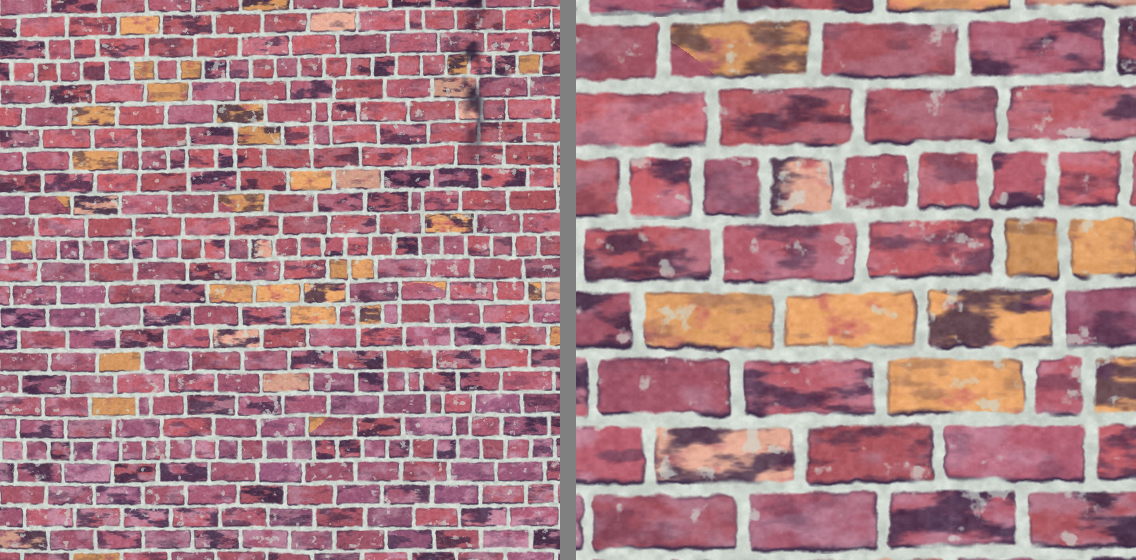
Left, the full canvas; right, a detail of the centre.
Write a WebGL 1 fragment shader that draws this texture.

```glsl
precision highp float;

uniform vec2 u_resolution;

const float COURSES = 25.16;
const float BRICKS_ACROSS = 11.6;
const vec3 MORTAR = vec3(0.81, 0.84, 0.81);
const vec3 RED = vec3(0.73, 0.37, 0.40);
const vec3 PLUM = vec3(0.58, 0.35, 0.47);
const vec3 MAUVE = vec3(0.74, 0.55, 0.63);
const vec3 OCHRE = vec3(0.86, 0.62, 0.41);
const vec3 PEACH = vec3(0.87, 0.66, 0.58);
const vec3 SOOT = vec3(0.23, 0.17, 0.27);

float hash(vec2 p) {
  return fract(sin(dot(p, vec2(127.1, 311.7))) * 43758.5453);
}

float noise(vec2 p) {
  vec2 i = floor(p), f = fract(p);
  f = f * f * (3.0 - 2.0 * f);
  return mix(mix(hash(i), hash(i + vec2(1.0, 0.0)), f.x),
             mix(hash(i + vec2(0.0, 1.0)), hash(i + 1.0), f.x), f.y);
}

float fbm(vec2 p) {
  float sum = 0.0, amp = 0.5;
  for (int i = 0; i < 4; i++) {
    sum += amp * noise(p);
    p = p * 2.03 + 17.3;
    amp *= 0.5;
  }
  return sum / 0.9375;
}

float roundedBox(vec2 p, vec2 halfSize, float radius) {
  vec2 q = abs(p) - halfSize + radius;
  return length(max(q, 0.0)) + min(max(q.x, q.y), 0.0) - radius;
}

// Two courses of every seventeen are laid as half-length headers
float isHeader(float row) {
  return step(abs(mod(row, 8.5) - 2.75), 0.3);
}

float jointShift(float column, float row) {
  return 0.1 * hash(vec2(column, row + 40.0));
}

// Finds the brick at p: xy = offset from its centre, z = half width
vec3 findBrick(vec2 p, out vec2 id) {
  float v = (1.0 - p.y + 0.018 * p.x * p.y) * COURSES + 0.257;
  float row = floor(v);
  float columns = BRICKS_ACROSS * (1.0 + isHeader(row));
  float u = p.x * columns + 0.5 * mod(row, 2.0) + 0.3 * hash(vec2(row, 9.0));
  float column = floor(u);
  column -= step(u, column + jointShift(column, row));
  float left = column + jointShift(column, row);
  float right = column + 1.0 + jointShift(column + 1.0, row);
  id = vec2(column, row);

  // An occasional stretcher is cut into two pieces
  if (hash(id + 71.0) < 0.06 && isHeader(row) < 0.5) {
    float cut = mix(left, right, 0.25 + 0.4 * hash(id + 5.0));
    if (u < cut) {
      right = cut;
    } else {
      left = cut;
      id.x += 0.5;
    }
  }
  float y = (0.5 - fract(v)) / COURSES;
  return vec3((u - 0.5 * (left + right)) / columns, y, 0.5 * (right - left) / columns);
}

vec3 brickColor(vec2 p, vec2 id) {
  float patches = fbm(p * vec2(45.0, 70.0) + id * 3.7);
  float warmth = smoothstep(0.2, 0.85, p.y + 0.5 * (noise(p * 4.0) - 0.5));
  vec3 col = mix(PLUM, RED, clamp(hash(id) * 0.9 + 0.5 * warmth - 0.05, 0.0, 1.0));

  // Chalky bloom, strongest low on the wall
  float bloom = smoothstep(0.4, 0.72, patches + 0.25 * (hash(id + 11.0) - 0.5));
  col = mix(col, MAUVE, bloom * mix(0.8, 0.4, warmth));

  // Scattered ochre and peach bricks
  float rare = step(1.0 - mix(0.03, 0.19, warmth), hash(id + 23.0));
  vec3 pale = mix(PEACH, OCHRE, step(0.4, hash(id + 31.0)));
  col = mix(col, pale, rare * smoothstep(0.22, 0.55, patches + 0.1));

  // Soot smears
  float smear = fbm(p * vec2(38.0, 85.0) + id.yx * 5.1);
  float sooty = smoothstep(0.35, 1.0, hash(id + 47.0));
  col = mix(col, SOOT, 0.85 * smoothstep(0.53, 0.75, smear + 0.13 * sooty) * (0.3 + 0.7 * sooty));

  // Per-brick brightness and fired grain
  col *= 0.92 + 0.16 * hash(id + 59.0);
  return col + 0.13 * (fbm(p * 260.0) - 0.5);
}

void main() {
  vec2 uv = gl_FragCoord.xy / u_resolution;
  float soft = 0.0009 + 0.7 / u_resolution.y;

  // Uneven hand-laid courses
  vec2 bend = vec2(noise(uv * 13.0), noise(uv * 11.0 + 50.0)) - 0.5;
  vec2 p = uv + 0.004 * bend;
  vec2 id;
  vec3 brick = findBrick(p, id);

  // Brick outline with chipped edges
  float gap = mix(0.0040, 0.0030, smoothstep(0.3, 1.0, uv.x * uv.y));
  float sizeVary = 0.0012 * (hash(id + 83.0) - 0.5);
  vec2 halfSize = vec2(brick.z - gap, 0.5 / COURSES - gap + sizeVary);
  float chips = 0.0045 * (fbm(uv * 110.0) - 0.5);
  float d = roundedBox(brick.xy, halfSize, 0.002) + chips;
  float cover = 1.0 - smoothstep(-soft, soft, d);

  // Mortar with a broken shadow under each brick
  vec3 mortar = MORTAR + 0.2 * (fbm(uv * 180.0) - 0.5);
  float below = roundedBox(brick.xy + vec2(-0.0004, 0.0018), halfSize, 0.002) + chips;
  float shade = 1.0 - smoothstep(-soft, soft, below);
  mortar = mix(mortar, SOOT, shade * smoothstep(0.3, 0.6, noise(uv * 48.0)));

  // Dark rim and smeared mortar on the brick faces
  vec3 face = brickColor(uv, id);
  float rim = smoothstep(-0.003, 0.0, d);
  face = mix(face, SOOT, 0.45 * rim * smoothstep(0.4, 0.7, noise(uv * 60.0 + 8.0)));
  face = mix(face, MORTAR, 0.65 * smoothstep(0.66, 0.78, fbm(uv * 75.0 + 31.0)));
  vec3 col = mix(mortar, face, cover);

  // Sooty drip in the upper right
  float drip = abs(uv.x - 0.845 - 0.012 * (noise(uv * 22.0) - 0.5));
  float stain = (1.0 - smoothstep(0.004, 0.026, drip)) * smoothstep(0.68, 0.8, uv.y);
  col = mix(col, SOOT * 0.8, stain * smoothstep(0.25, 0.6, fbm(uv * 32.0)) * 0.85);

  gl_FragColor = vec4(clamp(col, 0.0, 1.0), 1.0);
}
```
